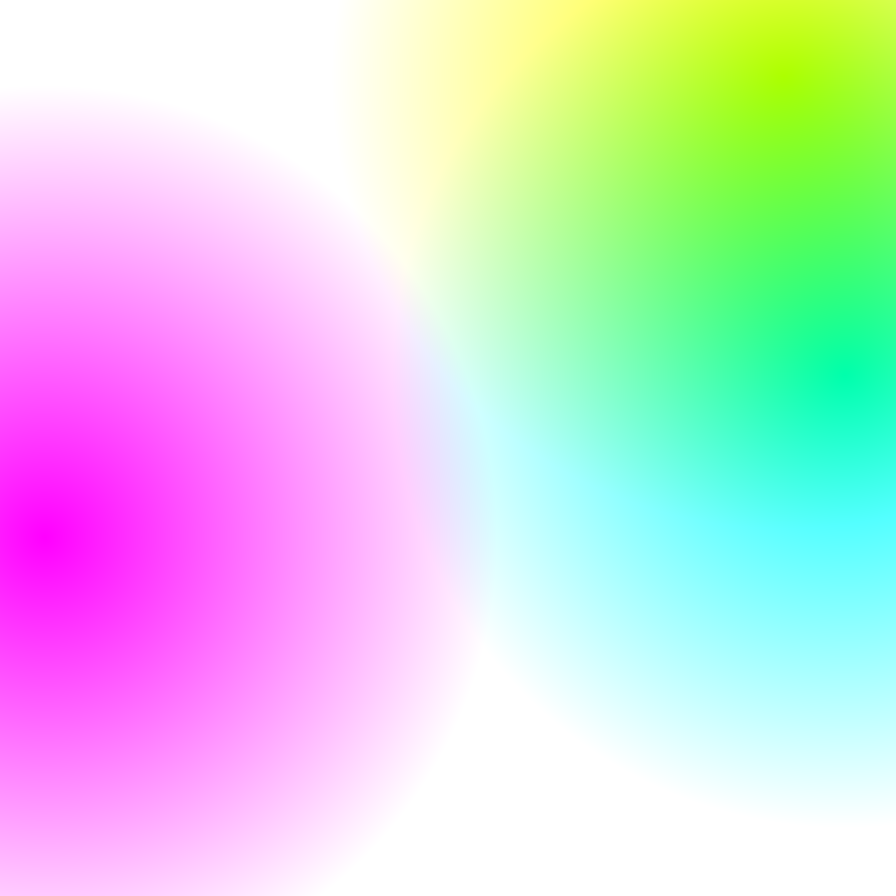
This background is drawn by a WebGL 1 fragment shader. Its source:

```glsl
precision highp float;
// Three soft discs of magenta, cyan and yellow ink on white paper.
// Each ink fades linearly from its centre to its rim, and overlapping
// inks multiply, so they mix to lime, green and pale blue.

uniform vec2 u_resolution;

const vec3 PAPER = vec3(1.0);
const vec3 MAGENTA = vec3(1.0, 0.0, 1.0);
const vec3 CYAN = vec3(0.0, 1.0, 1.0);
const vec3 YELLOW = vec3(1.0, 1.0, 0.0);
const float RADIUS = 0.505;

// Light passed by a round ink spot: full tint at its centre, clear at its rim.
vec3 inkSpot(vec2 point, vec2 center, float radius, vec3 tint) {
    float fade = clamp(distance(point, center) / radius, 0.0, 1.0);
    return mix(tint, vec3(1.0), fade);
}

void main() {
    vec2 uv = gl_FragCoord.xy / u_resolution;

    // Layer the inks over the paper
    vec3 color = PAPER;
    color *= inkSpot(uv, vec2(0.05, 0.40), RADIUS, MAGENTA);
    color *= inkSpot(uv, vec2(0.943, 0.581), RADIUS, CYAN);
    color *= inkSpot(uv, vec2(0.875, 0.915), RADIUS, YELLOW);

    gl_FragColor = vec4(color, 1.0);
}
```
